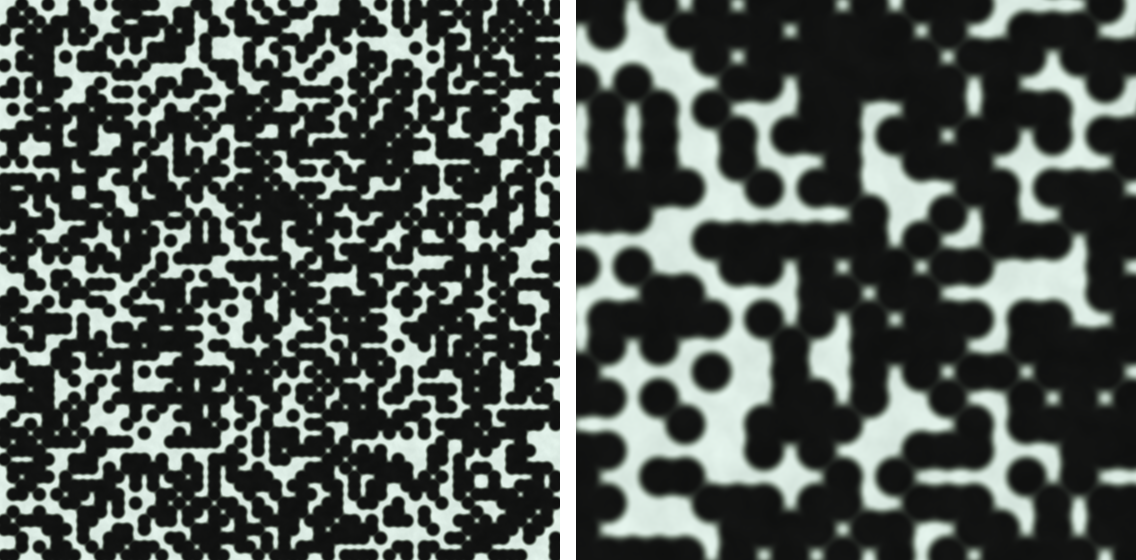
Left, the full canvas; right, a detail of the centre.
Reproduce this texture procedurally as a three.js fragment shader.

```glsl
// Pale paper stippled with black ink dots that merge into a maze of blots.
// Each site of a square lattice holds a soft round dot by chance; the light
// left between the dots is the product of what every nearby dot lets through.

varying vec2 vUv;

const float SITES = 64.0;       // lattice sites across the canvas
const float INK_CHANCE = 0.505; // share of sites holding a dot
const float DOT_CORE = 0.42;    // fully black radius, in sites
const float DOT_RIM = 1.12;     // radius where the dot has faded out

const vec3 INK = vec3(0.066, 0.070, 0.067);
const vec3 PAPER = vec3(0.865, 0.925, 0.895);
const vec3 EDGE_TINT = vec3(-0.006, 0.014, -0.014);

float hash(vec2 p) {
  vec3 q = fract(vec3(p.xyx) * 0.1031);
  q += dot(q, q.yzx + 33.33);
  return fract((q.x + q.y) * q.z);
}

// 1 when the site lies on the canvas and was chosen to hold a dot.
float hasDot(vec2 site, float sites, float chance) {
  vec2 inside = step(vec2(0.0), site) * step(site, vec2(sites - 1.0));
  return inside.x * inside.y * step(hash(site + 17.0), chance);
}

// Light that passes between the dots around p, given in lattice units.
float lightBetweenDots(vec2 p, float sites, float chance) {
  vec2 home = floor(p);
  float light = 1.0;
  for (int y = -1; y <= 1; y++) {
    for (int x = -1; x <= 1; x++) {
      vec2 site = home + vec2(float(x), float(y));
      float dist = length(p - site - 0.5);
      float passed = smoothstep(DOT_CORE, DOT_RIM, dist);
      light *= mix(1.0, passed, hasDot(site, sites, chance));
    }
  }
  return light;
}

// Layered sines for faint uneven tone, from -1 to 1.
float mottle(vec2 p) {
  float sum = 0.0;
  float weight = 0.5;
  for (int i = 0; i < 4; i++) {
    sum += weight * sin(p.x + 1.7 * sin(p.y)) * sin(p.y + 1.3 * sin(p.x));
    p = mat2(1.2, 1.5, -1.5, 1.2) * p + 2.3;
    weight *= 0.5;
  }
  return sum;
}

void main() {
  // Ink coverage, with the rims slightly sharpened.
  float light = lightBetweenDots(vUv * SITES, SITES, INK_CHANCE);
  light = smoothstep(0.0, 0.95, light);

  // Uneven paper and ink, with a faint green cast along the rims.
  float tone = mottle(vUv * 90.0);
  vec3 color = mix(INK + 0.012 * tone, PAPER + 0.04 * tone, light);
  color += EDGE_TINT * 4.0 * light * (1.0 - light);

  gl_FragColor = vec4(color, 1.0);
}
```
